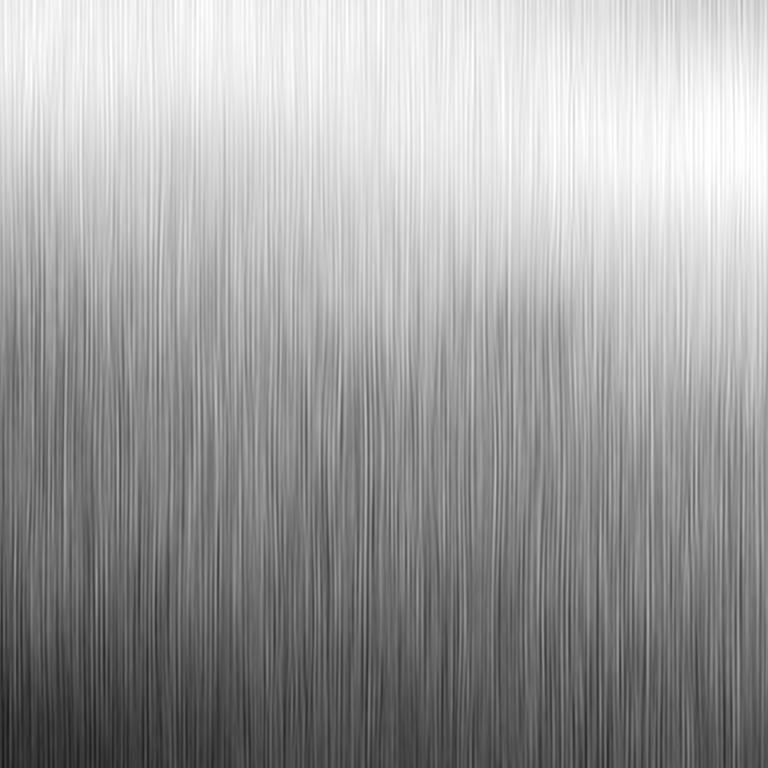
This texture is drawn by a WebGL 1 fragment shader. Its source:

```glsl
precision highp float;
// Brushed steel: a tilted light-to-dark sheen with broad soft reflections,
// overlaid by layers of hair-thin scratches. Columns alternate between light
// and dark, with random weights along their length and a gentle sideways drift.

uniform vec2 u_resolution;

const float TILT = 0.15;             // drop of the sheen from left to right
const float HIGHLIGHT = 0.925;       // tone at the top of the sheen
const float UPPER_FALL = 0.355;      // darkening through the upper half
const float LOWER_FALL = 0.285;      // darkening through the lower half
const float SCRATCH_MIDTONE = 0.21;  // scratch strength in grey metal
const float SCRATCH_BRIGHT = 0.085;  // scratch strength in the highlight
const float SCRATCH_SHADOW = 0.12;   // scratch strength in the darkest metal
const float CLOUDING = 0.018;        // strength of the broad mottling
const float GRAIN = 0.035;           // strength of the short fine flecks
const float DRIFT = 2.5;             // sideways wander, in scratch widths
const vec2 DRIFT_CELLS = vec2(28.0, 5.0);
const vec2 SCRATCH_CELLS = vec2(260.0, 7.0);
const int SCRATCH_LAYERS = 3;

float hash(vec2 p) {
  return fract(sin(dot(p, vec2(127.1, 311.7))) * 43758.5453);
}

float valueNoise(vec2 p) {
  vec2 cell = floor(p);
  vec2 f = fract(p);
  f = f * f * (3.0 - 2.0 * f);
  float low = mix(hash(cell), hash(cell + vec2(1.0, 0.0)), f.x);
  float high = mix(hash(cell + vec2(0.0, 1.0)), hash(cell + vec2(1.0, 1.0)), f.x);
  return mix(low, high, f.y);
}

// Signed weight of one column: even columns lean light, odd ones dark
float columnWeight(float id, float height) {
  float y = height + 9.0 * hash(vec2(id, 3.0));
  float row = floor(y);
  float blend = smoothstep(0.0, 1.0, y - row);
  float weight = mix(hash(vec2(id, row)), hash(vec2(id, row + 1.0)), blend);
  float side = 1.0 - 2.0 * mod(id, 2.0);
  return side * (1.5 * weight - 0.15);
}

float strands(vec2 p) {
  float column = floor(p.x);
  float blend = smoothstep(0.0, 1.0, p.x - column);
  return mix(columnWeight(column, p.y), columnWeight(column + 1.0, p.y), blend);
}

// Soft elliptical patch with a peak of one
float patchAt(vec2 p, vec2 center, vec2 radius) {
  vec2 d = (p - center) / radius;
  return exp(-dot(d, d));
}

// Broad light over the sheet, before scratches
float sheen(vec2 uv) {
  float t = 1.0 - uv.y - TILT * uv.x;
  float tone = HIGHLIGHT;
  tone -= UPPER_FALL * smoothstep(0.05, 0.50, t);
  tone -= LOWER_FALL * smoothstep(0.40, 1.00, t);

  // Reflections
  tone += 0.06 * patchAt(uv, vec2(0.98, 0.80), vec2(0.26, 0.10));
  tone += 0.02 * patchAt(uv, vec2(0.35, 0.96), vec2(0.35, 0.08));
  tone += 0.05 * patchAt(uv, vec2(0.50, 0.60), vec2(0.12, 0.07));
  tone += 0.05 * patchAt(uv, vec2(0.90, 0.55), vec2(0.14, 0.12));

  // Dull areas
  tone -= 0.12 * patchAt(uv, vec2(1.00, 1.03), vec2(0.32, 0.09));
  tone -= 0.04 * patchAt(uv, vec2(0.30, 0.79), vec2(0.18, 0.09));
  tone -= 0.05 * patchAt(uv, vec2(0.67, 0.58), vec2(0.10, 0.06));
  tone -= 0.04 * patchAt(uv, vec2(0.00, 0.50), vec2(0.16, 0.16));
  tone -= 0.09 * patchAt(uv, vec2(0.00, 0.00), vec2(0.30, 0.16));
  return tone;
}

// Fine crossing scratches, centered on zero
float scratches(vec2 uv) {
  float total = 0.0;
  for (int i = 0; i < SCRATCH_LAYERS; i++) {
    float layer = float(i);
    vec2 p = uv * SCRATCH_CELLS * vec2(1.0 + 0.19 * layer, 1.0 + 0.25 * layer);
    p.x += DRIFT * valueNoise(uv * DRIFT_CELLS + layer * vec2(71.0, 43.0));
    total += strands(p + layer * vec2(538.0, 19.0));
  }
  return total / float(SCRATCH_LAYERS);
}

void main() {
  vec2 uv = gl_FragCoord.xy / u_resolution;
  float tone = sheen(uv);

  // Vertical mottling fades out toward the highlight
  float bright = smoothstep(0.50, 0.92, tone);
  float cloud = valueNoise(uv * vec2(18.0, 5.0)) + valueNoise(uv * vec2(45.0, 9.0)) - 1.0;
  tone += CLOUDING * cloud * (1.0 - 0.7 * bright);

  // Scratches are weaker in the highlight and in deep shadow
  float strength = mix(SCRATCH_MIDTONE, SCRATCH_BRIGHT, bright);
  strength = mix(SCRATCH_SHADOW, strength, smoothstep(0.15, 0.45, tone));
  float flecks = valueNoise(uv * vec2(380.0, 60.0)) - 0.5;
  tone += strength * scratches(uv) + GRAIN * flecks * (1.0 - 0.6 * bright);

  gl_FragColor = vec4(vec3(clamp(tone, 0.0, 1.0)), 1.0);
}
```
